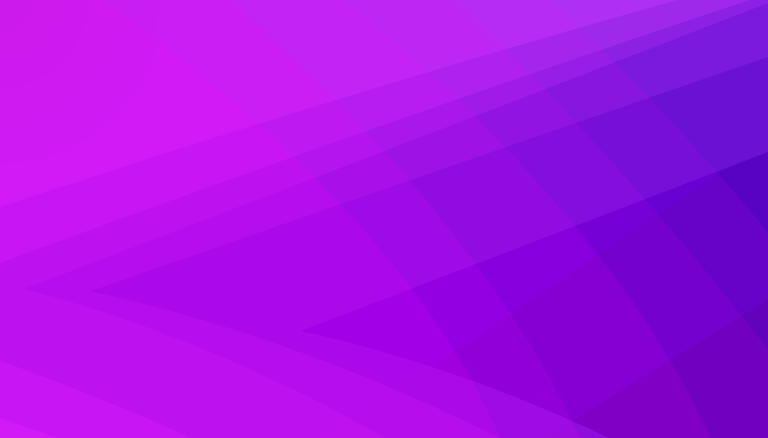
Give the GLSL for this background, as a Shadertoy shader.

```glsl
// Magenta to violet backdrop of translucent overlapping sheets.
// Nested chevrons opening to the right are crossed by bowed diagonal sweeps;
// the number of sheets covering a point sets its colour.

const float ASPECT = 1.753;
const int SHEETS = 5;

// Quadratic taking the values k.x, k.y, k.z at t = 0, 0.5, 1
float bow(vec3 k, float t) {
    float linear = 4.0 * k.y - 3.0 * k.x - k.z;
    float square = 2.0 * (k.x + k.z - 2.0 * k.y);
    return k.x + t * (linear + t * square);
}

// Antialiased step, 1 where the signed distance is positive
float cover(float dist, float soft) {
    return smoothstep(-soft, soft, dist);
}

// Area below the upper edge and above the lower edge
float chevron(vec2 q, vec3 upper, vec3 lower, float soft) {
    float t = q.x / ASPECT;
    return cover(q.y - bow(upper, t), soft) * cover(bow(lower, t) - q.y, soft);
}

// Area to the right of a bowed diagonal
float sweep(vec2 q, vec3 edge, float soft) {
    return cover((q.x - bow(edge, q.y)) * 0.7, soft);
}

// Area below a straight rising line
float wedge(vec2 q, float height, float slope, float soft) {
    return cover((q.y - height + slope * q.x) * 0.84, soft);
}

// Colour after some chevrons and sweeps are stacked
vec3 stackColor(float chevrons, float sweeps) {
    const vec3 magenta = vec3(0.82, 0.10, 0.965);
    const vec3 sweepTint = vec3(-0.027, 0.018, -0.003);
    const vec3 chevronTint = vec3(-0.037, -0.016, -0.012);
    const vec3 crossTint = vec3(-0.006, -0.003, -0.0035);
    return magenta + sweeps * sweepTint + chevrons * chevronTint
         + sweeps * chevrons * crossTint;
}

void mainImage(out vec4 fragColor, in vec2 fragCoord) {
    // q.x runs right and q.y runs down, in canvas heights
    vec2 q = fragCoord / iResolution.y;
    q.x *= ASPECT * iResolution.y / iResolution.x;
    q.y = 1.0 - q.y;
    float soft = 0.8 / iResolution.y;

    // Edge heights at the left, centre and right
    vec3 upper[SHEETS] = vec3[SHEETS](
        vec3(0.473, 0.195, -0.057), vec3(0.600, 0.285, -0.014),
        vec3(0.680, 0.345, 0.007), vec3(0.737, 0.432, 0.130),
        vec3(1.018, 0.683, 0.347));
    vec3 lower[SHEETS] = vec3[SHEETS](
        vec3(0.954, 1.324, 1.826), vec3(0.824, 1.219, 1.779),
        vec3(0.646, 0.998, 1.632), vec3(0.626, 0.879, 1.361),
        vec3(0.689, 0.804, 1.196));
    // Sweep positions at the top, middle and bottom
    vec3 diagonal[SHEETS] = vec3[SHEETS](
        vec3(0.240, 0.808, 1.142), vec3(0.525, 1.007, 1.324),
        vec3(0.788, 1.299, 1.621), vec3(1.040, 1.511, 1.900),
        vec3(1.256, 1.728, 2.089));

    // Count the covering sheets
    float chevrons = 0.0, sweeps = 0.0, inner = 0.0;
    for (int i = 0; i < SHEETS; i++) {
        inner = chevron(q, upper[i], lower[i], soft);
        chevrons += inner;
        sweeps += sweep(q, diagonal[i], soft);
    }
    vec3 color = stackColor(chevrons, sweeps);

    // The innermost chevron is more saturated
    color.g -= 0.025 * inner;

    // Rising shadows at the lower right
    float shade = mix(0.2, 1.0, inner);
    color -= shade * wedge(q, 1.506, 0.676, soft) * vec3(0.005, 0.0, 0.035);
    color -= shade * wedge(q, 1.771, 0.620, soft) * vec3(0.015, 0.0, 0.055);

    // Gentle dimming in the upper left corner
    float corner = 1.0 - smoothstep(0.0, 0.5, length(q));
    color -= corner * vec3(0.015, 0.0, 0.04);

    fragColor = vec4(clamp(color, 0.0, 1.0), 1.0);
}
```
